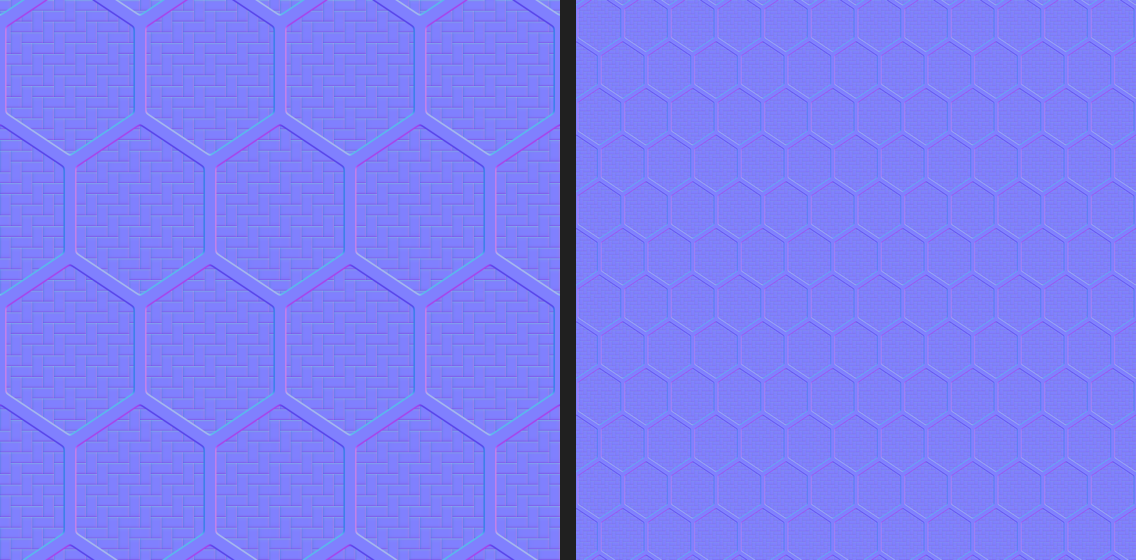
Left: one tile. Right: repeated 3 by 3.
Give the GLSL for this texture map, as a WebGL 2 fragment shader.

```glsl
#version 300 es
precision highp float;
// Tangent-space normal map: raised hexagonal frames around recessed herringbone bricks.

#define HEX_COUNT 4.0        // hexagons across and rows down (even)
#define BRICK_CELLS 52.0     // brick widths across the canvas (multiple of 4)
#define BRICK_PHASE 2.0      // shift of the herringbone, in cells
#define FRAME_HALF 0.0365    // half width of the frame, in hexagon widths
#define BEVEL_WIDTH 0.0125   // width of the frame bevel
#define BEVEL_SLOPE 0.72
#define CORNER_SHARPNESS 160.0
#define SEAM_WIDTH 0.13      // dark and light brick edges, in cells
#define SEAM_SLOPE 0.19
#define PILLOW_SLOPE 0.06    // soft rounding of each brick
#define SEAM_SHADE 0.1       // flattening of the normal near brick edges
#define SAMPLES 3            // antialiasing samples per axis

uniform vec2 u_resolution;
out vec4 outColor;

const vec2 SLANT_UP = vec2(0.5, 0.75);
const vec2 SLANT_DOWN = vec2(0.5, -0.75);
const vec2 AXIS_STRENGTH = vec2(0.7, 1.0);

float hexRadius(vec2 p) {
  p = abs(p);
  return max(p.x, dot(p, SLANT_UP));
}

// Offset from the centre of the nearest hexagon in staggered rows.
vec2 hexLocal(vec2 p) {
  vec2 period = vec2(1.0, 2.0);
  vec2 evenRow = mod(p + vec2(0.5, 0.5), period) - 0.5 * period;
  vec2 oddRow = mod(p + vec2(0.0, -0.5), period) - 0.5 * period;
  return hexRadius(evenRow) < hexRadius(oddRow) ? evenRow : oddRow;
}

// Rounded hexagon: xy is the outward direction, z the radius.
vec3 roundedHex(vec2 p) {
  vec3 side = vec3(p.x, dot(p, SLANT_UP), dot(p, SLANT_DOWN));
  vec3 reach = abs(side);
  float farthest = max(reach.x, max(reach.y, reach.z));
  vec3 weight = exp(CORNER_SHARPNESS * (reach - farthest));
  float total = weight.x + weight.y + weight.z;
  vec3 pull = weight * sign(side) / total;
  vec2 outward = pull.x * vec2(1.0, 0.0) + pull.y * SLANT_UP + pull.z * SLANT_DOWN;
  return vec3(outward, farthest + log(total) / CORNER_SHARPNESS);
}

// Tilt near a brick edge: a soft pillow plus a crisp seam.
vec2 edgeTilt(vec2 edgeDist, vec2 pillowReach) {
  vec2 pillow = 1.0 - smoothstep(vec2(0.0), pillowReach, edgeDist);
  vec2 seam = 1.0 - smoothstep(vec2(0.4 * SEAM_WIDTH), vec2(SEAM_WIDTH), edgeDist);
  return AXIS_STRENGTH * (PILLOW_SLOPE * pillow + SEAM_SLOPE * seam);
}

// Herringbone of 2 by 1 bricks: xy is the tilt, z the seam shade.
vec3 brickRelief(vec2 p) {
  vec2 cell = floor(p);
  vec2 local = p - cell;
  float part = mod(cell.x + cell.y - BRICK_PHASE, 4.0);
  bool lying = part < 1.5;
  local += lying ? vec2(part, 0.0) : vec2(0.0, part - 2.0);
  vec2 size = lying ? vec2(2.0, 1.0) : vec2(1.0, 2.0);
  vec2 pillowReach = 0.05 + 0.23 * size;
  vec2 tilt = edgeTilt(size - local, pillowReach) - edgeTilt(local, pillowReach);
  vec2 nearest = min(local, size - local);
  float shade = 1.0 - smoothstep(0.04, 0.24, min(nearest.x, nearest.y));
  return vec3(tilt, shade);
}

vec3 surfaceNormal(vec2 uv) {
  vec3 hex = roundedHex(hexLocal(uv * HEX_COUNT));
  float inside = 0.5 - FRAME_HALF - hex.z;
  float bevel = 1.0 - smoothstep(0.2, 0.6, abs(inside / BEVEL_WIDTH - 0.4));
  float recess = smoothstep(0.5 * BEVEL_WIDTH, BEVEL_WIDTH, inside);
  vec3 brick = recess * brickRelief(uv * BRICK_CELLS);
  vec2 tilt = brick.xy - bevel * BEVEL_SLOPE * hex.xy;
  vec3 normal = normalize(vec3(tilt, 1.0));
  normal.z -= 0.01 + SEAM_SHADE * brick.z;
  return normal;
}

void main() {
  // Average several normals inside the pixel to smooth the edges.
  vec3 normal = vec3(0.0);
  for (int y = 0; y < SAMPLES; y++) {
    for (int x = 0; x < SAMPLES; x++) {
      vec2 jitter = (vec2(x, y) + 0.5) / float(SAMPLES) - 0.5;
      normal += surfaceNormal((gl_FragCoord.xy + jitter) / u_resolution);
    }
  }
  normal /= float(SAMPLES * SAMPLES);
  outColor = vec4(0.5 + 0.5 * normal, 1.0);
}
```
